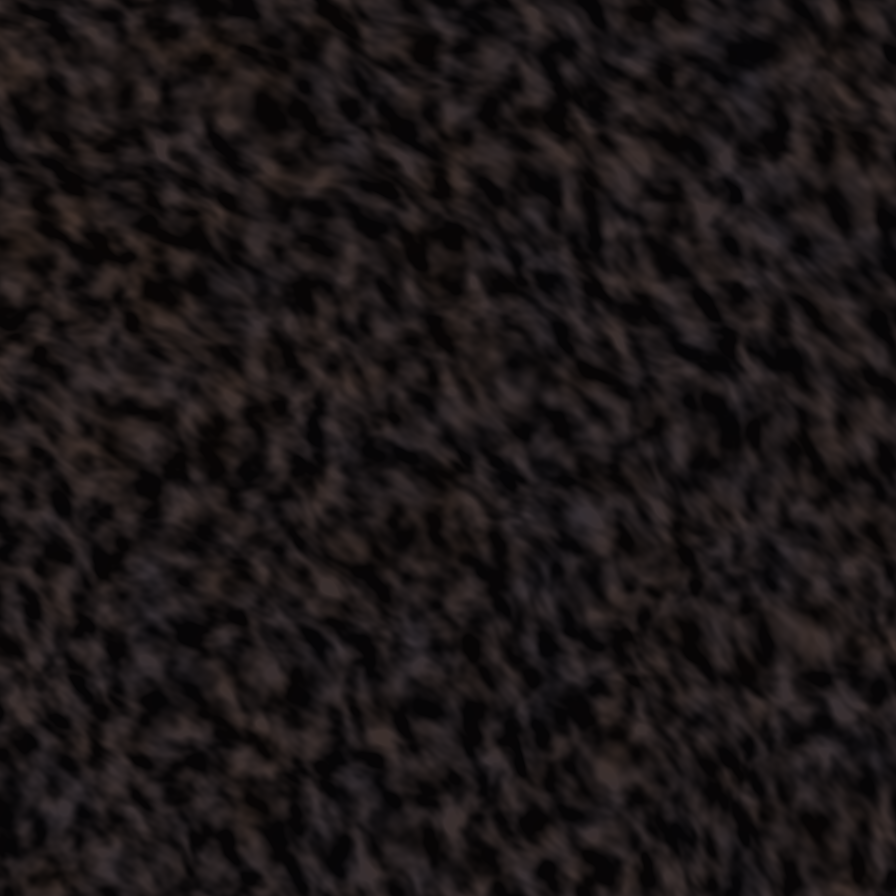
Give the GLSL for this texture, as a three.js fragment shader.

```glsl
// Dark, soft, grainy hide: short slanted ridges with near-black pits between.
// Stretched gradient noise, turned and bent along the grain, sets the tone;
// broad noise shifts the light and tints the brown warmer or cooler.
varying vec2 vUv;

const vec3 PIT_COLOR = vec3(0.026, 0.020, 0.023);
const vec3 RIDGE_COLOR = vec3(0.203, 0.168, 0.170);
const vec3 WARM_SHIFT = vec3(0.013, 0.002, -0.012);
const vec2 GRAIN_FREQ = vec2(23.0, 38.0); // along, across the grain

float hash(vec2 p) {
  return fract(sin(dot(p, vec2(127.1, 311.7))) * 43758.5453);
}

// Dot product of a random unit gradient with the offset from its corner.
float cornerSlope(vec2 cell, vec2 offset) {
  float angle = 6.2832 * hash(cell);
  return dot(vec2(cos(angle), sin(angle)), offset);
}

// Smooth gradient noise, centred on zero.
float gradientNoise(vec2 p) {
  vec2 i = floor(p);
  vec2 f = p - i;
  vec2 w = f * f * f * (f * (f * 6.0 - 15.0) + 10.0);
  vec2 e = vec2(1.0, 0.0);
  float low = mix(cornerSlope(i, f), cornerSlope(i + e.xy, f - e.xy), w.x);
  float high = mix(cornerSlope(i + e.yx, f - e.yx), cornerSlope(i + e.xx, f - e.xx), w.x);
  return mix(low, high, w.y);
}

vec2 rotate(vec2 p, float angle) {
  float c = cos(angle);
  float s = sin(angle);
  return vec2(c * p.x + s * p.y, c * p.y - s * p.x);
}

// Bends the plane so that the ridges wander.
vec2 bend(vec2 p, float freq, float amount) {
  vec2 q = p * freq;
  return p + amount * vec2(gradientNoise(q + 31.0), gradientNoise(q + 67.0));
}

// Layers of stretched noise, each finer, weaker and slightly turned.
float grain(vec2 p, float angle) {
  float sum = 0.0;
  float weight = 1.0;
  float scale = 1.0;
  for (int i = 0; i < 3; i++) {
    float layer = float(i);
    vec2 q = rotate(p, angle + 0.22 * layer) * GRAIN_FREQ * scale;
    sum += weight * gradientNoise(q + 53.0 + 19.0 * layer);
    weight *= 0.48;
    scale *= 1.75;
  }
  return sum;
}

void main() {
  // The grain steepens from the upper left to the lower right.
  float angle = -0.86 - 0.15 * (vUv.x + 1.0 - vUv.y);
  vec2 p = bend(vUv - 0.5, 7.0, 0.018);
  p = bend(p, 19.0, 0.007);

  // Ridge and pit tone, with broad uneven light.
  float height = grain(p, angle) / 0.24;
  height += 0.7 * gradientNoise(vUv * 6.0 + 11.0);
  float tone = clamp((height + 1.5) / 3.5, 0.0, 1.12);
  vec3 color = mix(PIT_COLOR, RIDGE_COLOR, tone);

  // Patchy tint, warmest toward the upper left.
  float warmth = gradientNoise(vUv * 9.0 + 83.0) + 0.8 * gradientNoise(vUv * 27.0 + 5.0);
  warmth += 0.5 * smoothstep(0.7, 0.0, distance(vUv, vec2(0.0, 0.75)));
  color += WARM_SHIFT * warmth * (0.5 + tone);

  gl_FragColor = vec4(max(color, 0.0), 1.0);
}
```
